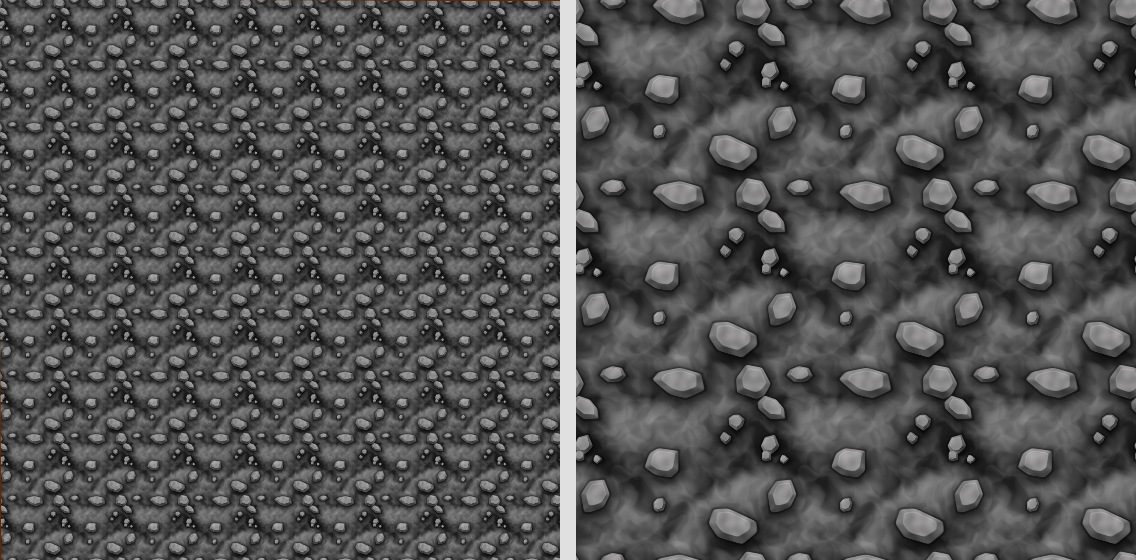
Left: the whole. Right: its middle third, enlarged.
This texture is drawn by a WebGL 2 fragment shader. Its source:

```glsl
#version 300 es
precision highp float;
// Repeating grey rock ground with faceted pebbles set into soft, shadowed hollows.

uniform vec2 u_resolution;
out vec4 fragColor;

const float TILES = 9.0;            // repeats across and down
const float GROUND_GREY = 0.362;
const float GROUND_MIN = 0.12;
const float MOTTLE = 0.13;          // strength of ground noise
const float DABS = 0.045;           // strength of hard-edged brush dabs
const float TOP_GREY = 0.56;        // flat top of a stone
const float SIDE_GREY = 0.41;       // mean of its bevels
const float SIDE_LIGHT = 0.17;      // bevel contrast
const float RIM_LIGHT = 0.07;       // worn edge between top and bevel
const float FACET_SHARPNESS = 20.0;
const float SHADOW_REACH = 0.050;   // in tile units
const float SHADOW_DEPTH = 0.55;
const float OUTLINE = 0.012;
const float BORDER = 0.0025;        // in canvas units
const vec3 TINT = vec3(1.0, 0.99, 0.99);
const vec3 BORDER_BROWN = vec3(0.30, 0.18, 0.10);
const vec2 LIGHT = vec2(-0.35, 0.94);
const int FACETS = 7;

// Motif: centre and radii of the stones, then centre and radius of the grit
const vec4 STONES[7] = vec4[7](
    vec4(0.47, 0.523, 0.088, 0.073), vec4(0.83, 0.185, 0.135, 0.086),
    vec4(0.105, 0.345, 0.066, 0.095), vec4(0.555, 0.955, 0.145, 0.074),
    vec4(0.95, 0.955, 0.092, 0.080), vec4(0.20, 0.995, 0.060, 0.042),
    vec4(0.045, 0.82, 0.078, 0.050));
const float TILT[7] = float[7](0.0, -0.3, -0.5, -0.15, -0.5, 0.0, -0.6);
const vec3 GRIT[6] = vec3[6](
    vec3(0.445, 0.295, 0.034), vec3(0.86, 0.742, 0.040), vec3(0.80, 0.655, 0.027),
    vec3(0.04, 0.615, 0.045), vec3(0.115, 0.54, 0.021), vec3(0.02, 0.56, 0.027));
// Ridge that curls round the largest stone
const vec2 RIDGE[4] = vec2[4](
    vec2(0.57, 0.09), vec2(0.65, 0.26), vec2(0.79, 0.37), vec2(1.0, 0.43));
const vec2 RIDGE_SHADOW = vec2(-0.07, 0.05);

float hash(vec2 p) {
    vec3 q = fract(p.xyx * vec3(0.1031, 0.1030, 0.0973));
    q += dot(q, q.yzx + 33.33);
    return fract((q.x + q.y) * q.z);
}

float cornerSlope(vec2 cell, vec2 offset, float period) {
    float a = 6.2832 * hash(mod(cell, period) + period * 7.0);
    return dot(vec2(cos(a), sin(a)), offset);
}

// Gradient noise that wraps after one tile
float noise(vec2 p, float period) {
    p *= period;
    vec2 i = floor(p), f = fract(p), e = vec2(1.0, 0.0);
    vec2 u = f * f * f * (f * (f * 6.0 - 15.0) + 10.0);
    return mix(mix(cornerSlope(i, f, period), cornerSlope(i + e, f - e, period), u.x),
               mix(cornerSlope(i + e.yx, f - e.yx, period),
                   cornerSlope(i + 1.0, f - 1.0, period), u.x), u.y);
}

vec2 wrap(vec2 d) { return d - round(d); }

// Soft brush stroke from a to b, wrapping round the tile
float stroke(vec2 p, vec2 a, vec2 b, float width) {
    vec2 axis = b - a, d = wrap(p - 0.5 * (a + b));
    d -= axis * clamp(dot(d, axis) / dot(axis, axis), -0.5, 0.5);
    return exp(-dot(d, d) / (width * width));
}

float groundGrey(vec2 p) {
    vec2 q = p + 0.05 * vec2(noise(p, 5.0), noise(p + 0.37, 6.0));
    q += 0.03 * vec2(noise(p, 13.0), noise(p + 0.61, 13.0));
    float g = GROUND_GREY + MOTTLE * (noise(q, 4.0) + 0.6 * noise(q, 9.0) + 0.5 * noise(q, 21.0));
    g += DABS * (smoothstep(-0.06, 0.06, noise(q, 7.0)) - 0.5);
    g += DABS * (smoothstep(-0.08, 0.08, noise(q + 0.43, 11.0)) - 0.5);
    // hollows
    g -= 0.26 * stroke(q, vec2(0.0, 0.68), vec2(0.33, 0.37), 0.08);
    g -= 0.16 * stroke(q, vec2(0.94, 0.80), vec2(0.68, 0.48), 0.07);
    g -= 0.15 * stroke(q, vec2(0.08, 0.88), vec2(0.40, 0.90), 0.045);
    g -= 0.12 * stroke(q, vec2(0.88, 0.56), vec2(1.02, 0.62), 0.06);
    g -= 0.12 * stroke(q, vec2(0.74, 0.06), vec2(0.98, 0.08), 0.045);
    // ridges
    g += 0.08 * stroke(q, vec2(0.28, 0.75), vec2(0.58, 0.68), 0.12);
    g += 0.09 * stroke(q, vec2(0.18, 0.12), vec2(0.40, 0.32), 0.08);
    float crest = 0.0, lee = 0.0;
    for (int i = 0; i < 3; i++) {
        crest = max(crest, stroke(q, RIDGE[i], RIDGE[i + 1], 0.07));
        lee = max(lee, stroke(q, RIDGE[i] + RIDGE_SHADOW, RIDGE[i + 1] + RIDGE_SHADOW, 0.045));
    }
    return max(g + 0.13 * crest - 0.16 * lee, GROUND_MIN);
}

// Adds one faceted stone to the layer (x grey, y cover, z light left on the ground)
void addStone(vec2 p, vec4 stone, float tilt, float id, float pixel, inout vec3 layer) {
    vec2 d = wrap(p - stone.xy);
    float c = cos(tilt), s = sin(tilt), thin = min(stone.z, stone.w);
    vec2 q = vec2(c * d.x + s * d.y, c * d.y - s * d.x) / stone.zw;
    float total = 0.0, lit = 0.0;
    for (int i = 0; i < FACETS; i++) {
        float k = float(i);
        float a = 6.2832 * (k + 0.6 * hash(vec2(id, k))) / float(FACETS);
        vec2 n = vec2(cos(a), sin(a));
        float reach = 0.86 + 0.22 * hash(vec2(k, id + 20.0));
        float w = exp(min(FACET_SHARPNESS * dot(q, n) / reach, 84.0));
        total += w;
        lit += w * dot(n, LIGHT);
    }
    float radius = log(total) / FACET_SHARPNESS;
    float edge = (radius - 1.0) * thin;
    float bevel = smoothstep(0.62, 0.74, radius - 0.15 * q.y);
    float grey = mix(TOP_GREY + 0.04 * q.y, SIDE_GREY + SIDE_LIGHT * lit / total, bevel);
    grey += RIM_LIGHT * 4.0 * bevel * (1.0 - bevel);
    float cover = 1.0 - smoothstep(-pixel, pixel, edge);

    // Contact shadow, deeper on the side away from the light
    float falloff = max(edge, 0.0) / (SHADOW_REACH * min(1.0, 0.4 + 9.0 * thin));
    float side = 0.8 - 0.4 * dot(d / (length(d) + 0.001), LIGHT);
    float shade = SHADOW_DEPTH * side * exp(-falloff * falloff);
    shade += 0.3 * (1.0 - smoothstep(0.0, OUTLINE + pixel, edge));
    layer = vec3(mix(layer.x, grey, cover), max(layer.y, cover),
                 min(layer.z, 1.0 - min(shade, 0.75)));
}

void main() {
    vec2 uv = gl_FragCoord.xy / u_resolution;
    vec2 p = fract(uv * TILES);
    float pixel = 0.6 * TILES / min(u_resolution.x, u_resolution.y);

    vec3 layer = vec3(TOP_GREY, 0.0, 1.0);
    for (int i = 0; i < 7; i++) addStone(p, STONES[i], TILT[i], float(i), pixel, layer);
    for (int i = 0; i < 6; i++) addStone(p, GRIT[i].xyzz, 0.4, float(i + 9), pixel, layer);

    float stoneGrey = layer.x + 0.14 * noise(p, 17.0);
    vec3 color = TINT * mix(groundGrey(p) * layer.z, stoneGrey, layer.y);

    // Thin worn border along parts of the top and left edges
    float top = (1.0 - smoothstep(0.4, 1.0, (1.0 - uv.y) / BORDER)) * smoothstep(0.3, 0.9, uv.x);
    float left = (1.0 - smoothstep(0.4, 1.0, uv.x / BORDER)) * (1.0 - smoothstep(0.1, 0.5, uv.y));
    fragColor = vec4(mix(color, BORDER_BROWN, max(top, left)), 1.0);
}
```
